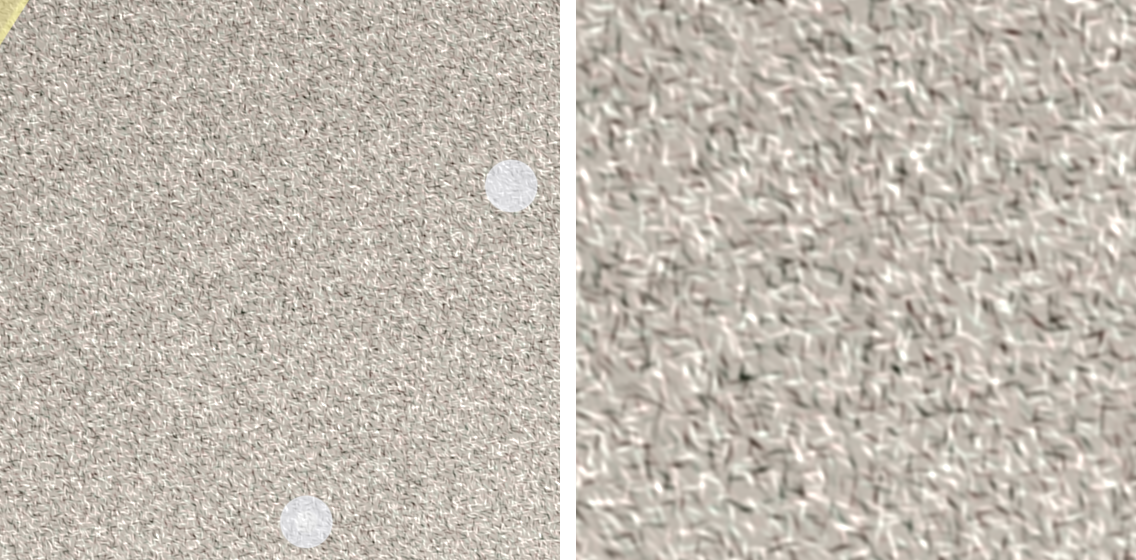
Left: the whole. Right: its middle third, enlarged.
This texture is drawn by a Shadertoy shader. Its source:

```glsl
// Speckled warm grey stone with short slanted grains, two pale discs and a yellow corner.

const vec3 DARK_GRAIN = vec3(0.58, 0.55, 0.51);
const vec3 LIGHT_GRAIN = vec3(0.88, 0.85, 0.81);
const vec3 GREEN_CAST = vec3(-0.014, 0.008, 0.004);
const vec3 DISC_WHITE = vec3(0.87, 0.87, 0.88);
const vec3 RIM_WHITE = vec3(0.93, 0.93, 0.93);
const vec3 CORNER_YELLOW = vec3(0.83, 0.79, 0.60);
const vec3 EDGE_YELLOW = vec3(0.91, 0.88, 0.64);

const float CELL = 0.0085;                  // grain spacing
const vec2 GRAIN_SIZE = vec2(0.42, 0.20);   // length and width, in cells
const int GRAINS_PER_CELL = 3;
const float GRAIN_ANGLE = -0.75;            // main slant, down to the right
const float ANGLE_SPREAD = 2.1;
const float MEAN_TONE = 0.585;
const float GRAIN_CONTRAST = 0.72;
const vec2 LIGHT_SLOPE = vec2(0.08, -0.16); // brighter toward the lower right

const vec2 UPPER_DISC = vec2(0.913, 0.668);
const vec2 LOWER_DISC = vec2(0.547, 0.068);
const float DISC_RADIUS = 0.047;
const float CORE_RADIUS = 0.020;
const float RIM_WIDTH = 0.0018;
const vec2 CORNER_POINT = vec2(0.0, 0.919);
const vec2 CORNER_NORMAL = vec2(0.8415, -0.5402);
const float CORNER_EDGE = 0.012;

vec4 hash4(vec3 p) {
    vec4 q = fract(p.xyzx * vec4(0.1031, 0.1030, 0.0973, 0.1099));
    q += dot(q, q.wzxy + 33.33);
    return fract((q.xxyz + q.yzzw) * q.zywx);
}

// Sum of randomly placed, slanted light and dark grains: x = tone, y = tint.
vec2 grainField(vec2 p) {
    vec2 home = floor(p);
    vec2 sum = vec2(0.0);
    for (int y = -1; y <= 1; y++)
    for (int x = -1; x <= 1; x++)
    for (int k = 0; k < GRAINS_PER_CELL; k++) {
        vec2 cell = home + vec2(x, y);
        vec4 rnd = hash4(vec3(cell + 17.0, float(k) * 7.0 + 3.0));
        vec2 d = p - cell - rnd.xy;
        float angle = GRAIN_ANGLE + ANGLE_SPREAD * (rnd.z - 0.5);
        vec2 along = vec2(cos(angle), sin(angle));
        vec2 q = vec2(dot(d, along), dot(d, vec2(-along.y, along.x))) / GRAIN_SIZE;
        float fade = 1.0 - smoothstep(0.65, 1.0, length(d));
        float body = exp(-0.5 * dot(q, q)) * fade;
        float profile = body * (1.0 - 0.35 * q.y * q.y);
        sum += vec2(profile * (2.0 * rnd.w - 1.0),
                    body * (2.0 * fract(rnd.w * 13.7 + rnd.x) - 1.0));
    }
    return sum;
}

float inside(float dist, float blur) {
    return 1.0 - smoothstep(-blur, blur, dist);
}

void mainImage(out vec4 fragColor, in vec2 fragCoord) {
    vec2 uv = fragCoord / iResolution.y;
    float blur = max(1.0 / iResolution.y, 0.0012);
    vec2 grain = grainField(uv / CELL);

    // Stone
    float tone = MEAN_TONE + GRAIN_CONTRAST * grain.x + dot(LIGHT_SLOPE, uv - 0.5);
    vec3 color = mix(DARK_GRAIN, LIGHT_GRAIN, tone) + GREEN_CAST * grain.y;

    // Yellow corner with a brighter edge strip
    float corner = dot(uv - CORNER_POINT, CORNER_NORMAL);
    vec3 yellow = mix(EDGE_YELLOW, CORNER_YELLOW, inside(corner + CORNER_EDGE, 0.004));
    color = mix(color, yellow + 0.07 * grain.x, inside(corner, blur));

    // Pale discs with thin rims, the lower one with a bright core
    float lower = length(uv - LOWER_DISC);
    float disc = min(length(uv - UPPER_DISC), lower) - DISC_RADIUS;
    float rim = inside(abs(disc + RIM_WIDTH) - 0.5 * RIM_WIDTH, blur);
    float core = inside(lower - CORE_RADIUS, 2.0 * blur);
    vec3 white = mix(DISC_WHITE, RIM_WHITE, max(0.6 * rim, core));
    color = mix(color, white + 0.08 * grain.x, inside(disc, blur));

    fragColor = vec4(clamp(color, 0.0, 1.0), 1.0);
}
```
